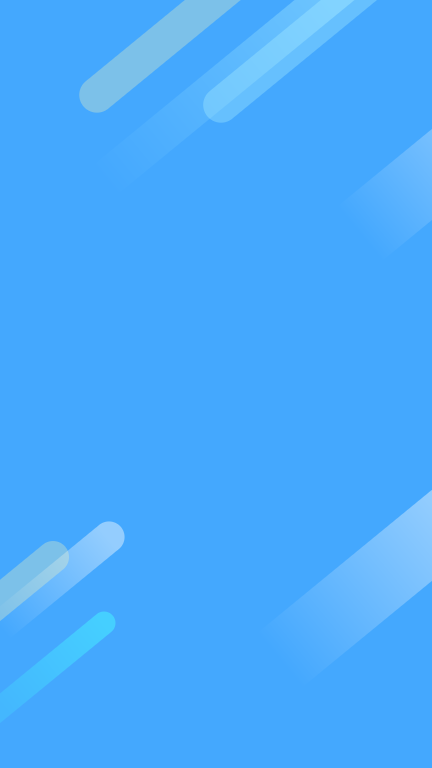
Reproduce this background procedurally as a Shadertoy shader.

```glsl
// Slanted translucent bars with round ends on a flat sky blue ground.
// Each bar is a half-infinite capsule whose opacity varies along its length,
// blended over the ground in turn. One unit is the canvas width.

const vec3 SKY = vec3(0.267, 0.659, 0.996);
const vec3 WHITE = vec3(1.0);
const vec3 CREAM = vec3(1.0, 0.98, 0.72);
const vec3 AQUA = vec3(0.27, 0.85, 1.0);
const vec3 ICE = vec3(0.7, 0.96, 1.0);

// Signed distance to a round-ended bar that starts at the origin and runs along dir
float barDistance(vec2 q, vec2 dir, float radius) {
    return length(q - dir * max(dot(q, dir), 0.0)) - radius;
}

// Blends a bar over base; opacity goes from fade.x at the tip to fade.y at fade.z
vec3 addBar(vec3 base, vec2 p, vec2 tip, vec2 dir, float radius, vec3 tint, vec3 fade) {
    vec2 q = p - tip;
    float pixel = 1.0 / iResolution.x;
    float coverage = clamp(0.5 - barDistance(q, dir, radius) / pixel, 0.0, 1.0);
    float along = clamp(dot(q, dir) / fade.z, 0.0, 1.0);
    return mix(base, tint, coverage * mix(fade.x, fade.y, along));
}

void mainImage(out vec4 fragColor, in vec2 fragCoord) {
    vec2 p = fragCoord / iResolution.x;
    vec2 rise = normalize(vec2(1.0, 0.82));
    vec3 color = SKY;

    // Upper bars, running off the top edge
    color = addBar(color, p, vec2(0.2245, 1.558), rise, 0.041, CREAM, vec3(0.3, 0.3, 1.0));
    color = addBar(color, p, vec2(0.243, 1.361), rise, 0.044, ICE, vec3(0.0, 0.36, 0.66));
    color = addBar(color, p, vec2(0.5116, 1.535), rise, 0.0412, ICE, vec3(0.31, 0.31, 1.0));

    // Broad bars, brightening toward the right edge
    color = addBar(color, p, vec2(0.833, 1.237), rise, 0.0815, WHITE, vec3(0.0, 0.27, 0.28));
    color = addBar(color, p, vec2(0.648, 0.25), rise, 0.0815, WHITE, vec3(0.0, 0.42, 0.507));

    // Lower bars, running off the left edge
    color = addBar(color, p, vec2(0.2523, 0.5347), -rise, 0.036, WHITE, vec3(0.43, 0.0, 0.327));
    color = addBar(color, p, vec2(0.1227, 0.4884), -rise, 0.037, CREAM, vec3(0.3, 0.3, 1.0));
    color = addBar(color, p, vec2(0.2407, 0.3356), -rise, 0.0266, AQUA, vec3(0.8, 0.3, 0.31));

    fragColor = vec4(color, 1.0);
}
```
